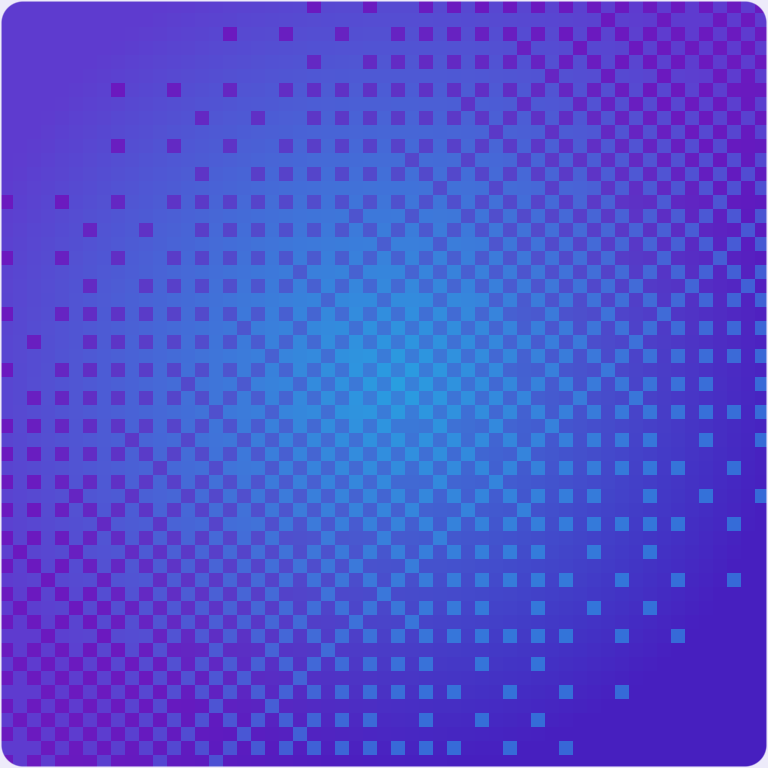
A WebGL 2 fragment shader for this background:

```glsl
#version 300 es
precision highp float;
uniform vec2 u_resolution;
out vec4 fragColor;

// Ordered 8x8 threshold, built from three nested 2x2 blocks
float bayer(vec2 cell) {
  float threshold = 0.0;
  float weight = 0.25;
  for (int level = 0; level < 3; level++) {
    vec2 bit = mod(cell, 2.0);
    threshold += weight * (2.0 * abs(bit.x - bit.y) + bit.y);
    cell = floor(cell * 0.5);
    weight *= 0.25;
  }
  return threshold + 0.5 / 64.0;
}

// Two glowing gradients, dithered into each other along the diagonal
vec3 ditheredGlow(vec2 p) {
  float cellSize = 14.0 / 768.0;
  vec2 cell = floor((p + 0.0013) / cellSize);
  vec2 q = (cell + 0.5) * cellSize - 0.0013;
  float diagonal = q.x + q.y;
  float d = length(q - vec2(0.52, 0.50));

  vec3 cyan = vec3(0.16, 0.62, 0.88);
  vec3 lightEdge = mix(vec3(0.37, 0.23, 0.81), vec3(0.22, 0.38, 0.84),
                       smoothstep(1.0, 1.6, diagonal));
  vec3 darkEdge = mix(vec3(0.42, 0.10, 0.75), vec3(0.28, 0.12, 0.75),
                      smoothstep(1.0, 1.6, diagonal));
  vec3 light = mix(lightEdge, cyan, max(0.0, 1.0 - d / 0.58));
  vec3 dark = mix(darkEdge, cyan, 0.8 * max(0.0, 1.0 - d / 0.5));

  float coverage = (diagonal - 0.25) / 1.55;
  return mix(light, dark, step(bayer(cell + vec2(0.0, 2.0)), coverage));
}

float roundedBox(vec2 p, vec2 halfSize, float radius) {
  vec2 q = abs(p) - halfSize + radius;
  return length(max(q, 0.0)) + min(max(q.x, q.y), 0.0) - radius;
}

void main() {
  // Average a 3x3 grid of samples to soften the cell edges
  vec3 color = vec3(0.0);
  for (int i = 0; i < 9; i++) {
    vec2 offset = (vec2(i % 3, i / 3) - 1.0) / 3.0;
    vec2 uv = (gl_FragCoord.xy + offset) / u_resolution;
    color += ditheredGlow(vec2(uv.x, 1.0 - uv.y)) / 9.0;
  }

  // Pale surround outside the rounded card
  vec2 centered = gl_FragCoord.xy / u_resolution - 0.5;
  float edge = roundedBox(centered, vec2(0.498), 0.028);
  float blur = max(0.0012, 0.7 / u_resolution.y);
  color = mix(color, vec3(0.93, 0.92, 0.98), smoothstep(-blur, blur, edge));
  fragColor = vec4(color, 1.0);
}
```
